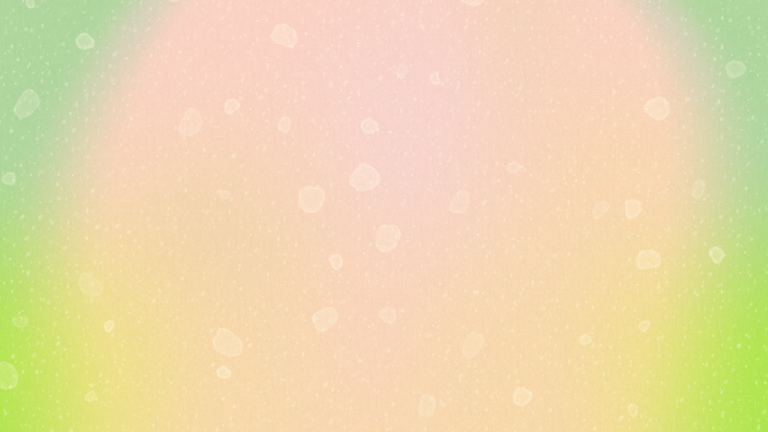
Give the GLSL for this background, as a WebGL 1 fragment shader.

```glsl
precision highp float;
uniform vec2 u_resolution;

// Palette
const vec3 PINK = vec3(0.98, 0.825, 0.765);
const vec3 ROSE = vec3(0.97, 0.83, 0.81);
const vec3 PEACH = vec3(0.97, 0.85, 0.67);
const vec3 TAN = vec3(0.93, 0.83, 0.66);
const vec3 YELLOW = vec3(0.92, 0.89, 0.50);
const vec3 SAGE = vec3(0.69, 0.84, 0.62);
const vec3 LIME = vec3(0.69, 0.90, 0.31);
const vec3 LILAC = vec3(0.85, 0.81, 0.79);
const vec3 CREAM = vec3(1.0, 0.97, 0.88);

// Sizes are in canvas heights
const float BUBBLE_CELL = 0.16;
const float BUBBLE_CHANCE = 0.6;
const float BUBBLE_FILL = 0.24;
const float BUBBLE_RIM = 0.24;
const float SPECK_CELL = 0.021;
const float SPECK_CHANCE = 0.58;
const float SPECK_OPACITY = 0.36;
const float STREAK_OPACITY = 0.13;
const float FIBRE = 0.009;
const float GRAIN = 0.015;

float hash(vec2 p) {
  return fract(sin(dot(p, vec2(127.1, 311.7))) * 43758.55);
}

vec2 hash2(vec2 p) {
  return vec2(hash(p), hash(p + 37.7));
}

float glow(vec2 p, vec2 center, vec2 size) {
  vec2 d = (p - center) / size;
  return exp(-dot(d, d));
}

// Signed distance inside the dome, in canvas widths
float domeDepth(vec2 uv) {
  float low = (1.0 - uv.y) * (1.0 - uv.y);
  float left = 0.03 + 0.17 * pow(uv.y, 2.5) + 0.035 * low;
  float right = 0.95 - 0.10 * pow(uv.y, 5.0) - 0.045 * low;
  return min(uv.x - left, right - uv.x);
}

vec3 backdrop(vec2 uv) {
  // Warm dome, pink above and peach below
  vec3 warm = mix(PEACH, PINK, smoothstep(0.2, 0.9, uv.y));
  warm = mix(warm, TAN, 0.45 * glow(uv, vec2(0.27, 0.46), vec2(0.13, 0.2)));
  warm = mix(warm, TAN, 0.35 * glow(uv, vec2(0.67, 0.96), vec2(0.07, 0.3)));
  warm = mix(warm, PEACH, 0.5 * glow(uv, vec2(0.82, 0.62), vec2(0.14, 0.25)));
  warm = mix(warm, ROSE, 0.85 * glow(uv, vec2(0.53, 0.68), vec2(0.13, 0.34)));
  warm = mix(warm, PINK, 0.5 * glow(uv, vec2(0.48, 0.22), vec2(0.1, 0.25)));

  // Yellow lower flanks
  float side = smoothstep(0.18, 0.43, abs(uv.x - 0.5));
  float lower = 1.0 - smoothstep(0.08, 0.62, uv.y);
  warm = mix(warm, YELLOW, side * lower);

  // Soft vertical streaks fading down from the top
  float wave = sin(uv.x * 41.0 + 1.2 * sin(uv.y * 3.0 + uv.x * 9.0));
  wave += 0.5 * sin(uv.x * 97.0 + uv.y * 4.0);
  float fade = smoothstep(0.65, 1.0, uv.y);
  warm = mix(warm, PINK, STREAK_OPACITY * fade * max(wave, 0.0));

  // Green surround and the lilac fringe of the dome
  vec3 outside = mix(LIME, SAGE, smoothstep(0.15, 0.68, uv.y));
  float depth = domeDepth(uv);
  float softness = mix(0.105, 0.065, uv.y);
  vec3 color = mix(outside, warm, smoothstep(-softness, softness, depth));
  float fringe = exp(-pow(depth / 0.03, 2.0)) * smoothstep(0.65, 1.0, uv.y);
  return mix(color, LILAC, 0.4 * fringe);
}

// Blunt, wobbly translucent cells with uneven bright rims
float bubbles(vec2 p) {
  vec2 cell = floor(p / BUBBLE_CELL);
  float cover = 0.0;
  for (int j = -1; j <= 1; j++) {
    for (int i = -1; i <= 1; i++) {
      vec2 id = cell + vec2(float(i), float(j));
      vec2 seed = hash2(id + 5.3);
      vec2 d = p - (id + 0.1 + 0.8 * hash2(id)) * BUBBLE_CELL;
      float turn = 6.283 * seed.x;
      d = mat2(cos(turn), sin(turn), -sin(turn), cos(turn)) * d;
      d.x /= mix(0.62, 0.95, seed.y);
      float angle = atan(d.y, d.x + 1e-5);
      float wobble = 0.07 * sin(2.0 * angle + turn) + 0.06 * sin(3.0 * angle + 9.0 * seed.y);
      wobble += 0.025 * sin(7.0 * angle + 5.0 * turn);
      float radius = mix(0.013, 0.036, hash(id + 11.9));
      vec2 cubed = pow(abs(d) + 1e-5, vec2(2.6));
      float dist = pow(cubed.x + cubed.y, 1.0 / 2.6) - radius * (1.0 + wobble);
      float fill = 1.0 - smoothstep(-0.003, 0.001, dist);
      float uneven = 0.75 + 0.25 * sin(4.0 * angle + turn);
      float rim = uneven * exp(-pow((dist + 0.004) / 0.003, 2.0));
      rim += 0.3 * exp(-pow((dist + 0.35 * radius) / 0.003, 2.0));
      float shown = step(hash(id + 23.1), BUBBLE_CHANCE) * mix(0.45, 1.0, seed.y);
      cover = max(cover, shown * (BUBBLE_FILL * fill + BUBBLE_RIM * rim));
    }
  }
  return cover;
}

// Small scattered flecks
float specks(vec2 p, float size) {
  vec2 id = floor(p / size);
  vec2 d = p - (id + 0.25 + 0.5 * hash2(id + 3.1)) * size;
  d.y *= mix(0.55, 1.0, hash(id + 8.4));
  float radius = size * mix(0.06, 0.19, hash(id + 14.2));
  float fleck = 1.0 - smoothstep(0.4 * radius, radius + 0.001, length(d));
  return fleck * step(hash(id + 19.6), SPECK_CHANCE) * mix(0.25, 1.0, hash(id + 27.5));
}

void main() {
  vec2 uv = gl_FragCoord.xy / u_resolution;
  vec2 p = gl_FragCoord.xy / u_resolution.y;
  vec3 color = backdrop(uv);
  vec2 tilted = mat2(0.8, 0.6, -0.6, 0.8) * p;
  float flecks = max(specks(p, SPECK_CELL), specks(tilted + 4.0, SPECK_CELL * 1.4));
  color = mix(color, CREAM, SPECK_OPACITY * flecks);
  color = mix(color, CREAM, bubbles(p));
  // Paper fibres and grain
  color += FIBRE * (hash(floor(p * vec2(240.0, 60.0))) - 0.5);
  color += GRAIN * (hash(floor(p * 288.0)) - 0.5);
  gl_FragColor = vec4(color, 1.0);
}
```
